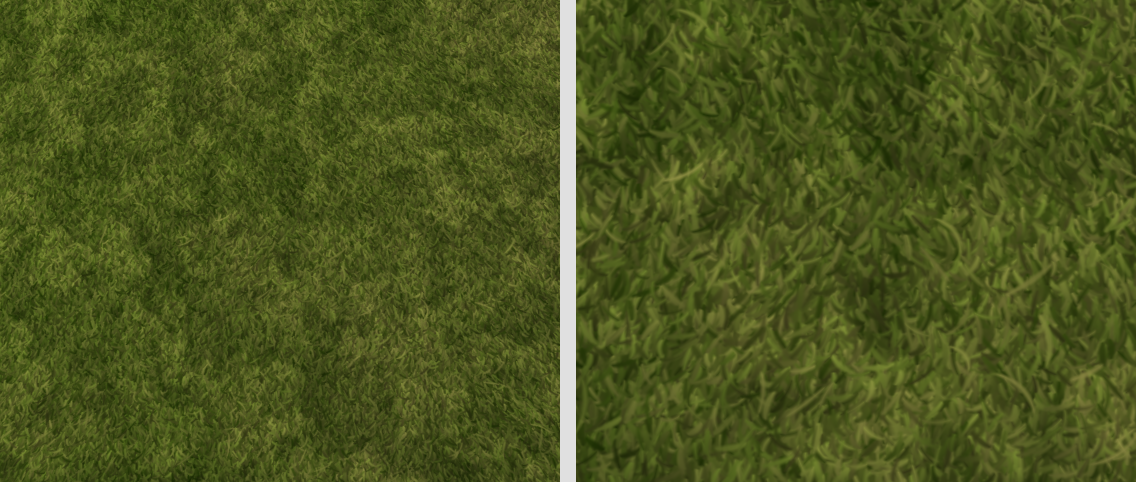
Left: the whole. Right: its middle third, enlarged.
Reproduce this texture procedurally as a WebGL 2 fragment shader.

```glsl
#version 300 es
precision highp float;

uniform vec2 u_resolution;
out vec4 fragColor;

vec4 hash4(vec2 cell, float seed) {
    vec4 p = fract(vec4(cell.xyxy) * vec4(0.1031, 0.1030, 0.0973, 0.1099) + seed * 0.1737);
    p += dot(p, p.wzxy + 33.33);
    return fract((p.xxyz + p.yzzw) * p.zywx);
}

// Smooth cellular noise: random cell values blended by distance
float clumps(vec2 p, float seed) {
    vec2 cell = floor(p);
    float total = 0.0, weight = 0.0;
    for (int y = -1; y <= 1; y++)
    for (int x = -1; x <= 1; x++) {
        vec2 id = cell + vec2(x, y);
        vec4 h = hash4(id, seed);
        vec2 d = p - id - h.xy;
        float w = exp(-7.0 * dot(d, d));
        total += w * h.z;
        weight += w;
    }
    return total / weight;
}

// Coverage of one curved, tapered blade; the second value runs from root to tip
vec2 blade(vec2 d, float angle, float halfLength, float halfWidth, float bend, float soft) {
    vec2 dir = vec2(sin(angle), cos(angle));
    float along = dot(d, dir) / halfLength;
    float across = d.x * dir.y - d.y * dir.x + bend * (along * along - 0.4);
    float width = halfWidth * (1.0 - 0.6 * along * along);
    float cover = smoothstep(soft, -soft, abs(across) - width);
    cover *= 1.0 - smoothstep(0.75, 1.0, abs(along));
    return vec2(cover, along * 0.5 + 0.5);
}

vec3 bladeColour(float light, float hue, float dry) {
    vec3 tone = mix(vec3(0.145, 0.19, 0.035), vec3(0.45, 0.495, 0.195), light);
    return tone + vec3(0.075, 0.005, 0.065) * (hue - 0.5 + dry);
}

void main() {
    vec2 uv = gl_FragCoord.xy / u_resolution.y;

    // Perspective: the lawn gets finer towards the top
    float scale = 1.0 + 0.65 * uv.y;
    vec2 ground = vec2((uv.x - 0.58) * (1.0 + 0.4 * uv.y), uv.y + 0.325 * uv.y * uv.y);

    // Broad patches of dry and fresh grass
    float patches = clumps(ground * 5.0, 41.0) - 0.5;
    float tufts = clumps(ground * 19.0, 57.0) - 0.5;
    float waves = sin(ground.x * 5.1 + 1.7 * sin(ground.y * 3.3)) * sin(ground.y * 4.7 + ground.x * 2.0);
    float dry = 0.35 * patches + 0.3 * tufts + 0.1 * waves + 0.25 * (uv.x - 0.58);
    float lean = 0.25 * waves + 0.5 * patches - 0.25 * uv.x * uv.y;

    vec3 colour = bladeColour(0.3, 0.5, dry);

    // Overlapping layers of short blades
    for (int layer = 0; layer < 8; layer++) {
        float seed = float(layer) + 1.0;
        vec2 p = ground * 62.0 + seed * vec2(7.31, 3.77);
        float soft = 0.1 + 62.0 * 0.5 * scale / u_resolution.y;
        vec2 cell = floor(p);
        for (int y = -1; y <= 1; y++)
        for (int x = -1; x <= 1; x++) {
            vec2 id = cell + vec2(x, y);
            vec4 place = hash4(id, seed);
            vec4 look = hash4(id + 19.0, seed + 11.0);
            float angle = lean + (place.z + place.w - 1.0) * 1.5;
            vec2 b = blade(p - id - place.xy, angle, 0.5 + 0.45 * look.x,
                           0.08 + 0.09 * look.y, (place.w - 0.5) * 0.4, soft);
            vec3 tint = bladeColour(look.z, look.w, dry) * mix(0.86, 1.1, b.y);
            colour = mix(colour, tint, b.x * 0.85);
        }
    }

    // Sparse longer blades, some pale
    vec2 p = ground * 27.0;
    float soft = 0.04 + 27.0 * 0.5 * scale / u_resolution.y;
    vec2 cell = floor(p);
    for (int y = -1; y <= 1; y++)
    for (int x = -1; x <= 1; x++) {
        vec2 id = cell + vec2(x, y);
        vec4 place = hash4(id, 29.0);
        vec4 look = hash4(id + 7.0, 37.0);
        vec2 b = blade(p - id - place.xy, lean + (place.z - 0.5) * 2.4, 0.35 + 0.5 * look.x,
                       0.035 + 0.03 * look.y, (place.w - 0.5) * 0.5, soft);
        vec3 tint = bladeColour(0.65 + 0.45 * look.z, look.w * 1.4 - 0.3, dry);
        colour = mix(colour, tint, b.x * 0.75 * step(0.72, look.w * 0.5 + place.w * 0.5));
    }

    // Shaded hollows and sunlit tufts
    colour *= 1.0 + 0.34 * tufts + 0.14 * patches + 0.08 * (uv.y - 0.5);
    fragColor = vec4(clamp(colour, 0.0, 1.0), 1.0);
}
```
